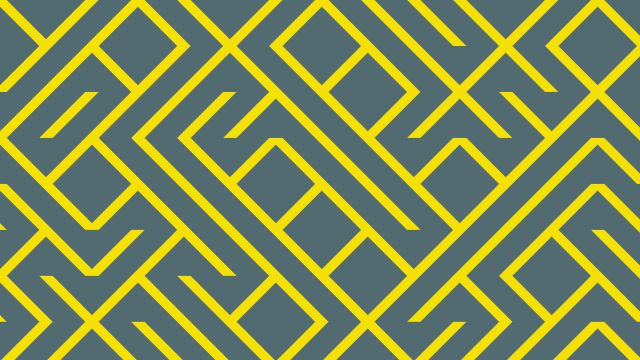
Write a Shadertoy shader that draws this pattern.

```glsl
// Maze of yellow diagonal strokes, one random slant per square cell, on slate.

const vec3 SLATE = vec3(0.322, 0.420, 0.443);
const vec3 COOL_RIM = vec3(0.318, 0.412, 0.470);
const vec3 YELLOW = vec3(0.957, 0.882, 0.010);

// Integer hash: picks +1 or -1 for a cell.
float slant(vec2 cell) {
    uvec2 q = uvec2(ivec2(cell) + 64) * uvec2(1597u, 3812u);
    uint h = (q.x ^ (q.y << 9)) * 73939u;
    h = (h ^ (h >> 15)) * 92821u;
    h ^= h >> 13;
    return (h & 16u) == 0u ? 1.0 : -1.0;
}

// Colour of one row of strokes; strokes may spill sideways into the next cell.
vec3 rowColour(vec2 p, float row, float pixel) {
    float dist = 1.0;
    for (float side = -1.0; side <= 1.0; side++) {
        float column = floor(p.x) + side;
        float centre = column + 0.5 + slant(vec2(column, row)) * (p.y - row - 0.5);
        dist = min(dist, abs(p.x - centre));
    }
    vec3 ground = mix(COOL_RIM, SLATE, smoothstep(0.185, 0.205, dist));
    float ink = clamp((0.145 - dist) / (1.4 * pixel) + 0.5, 0.0, 1.0);
    return mix(ground, YELLOW, ink);
}

void mainImage(out vec4 fragColor, in vec2 fragCoord) {
    // Grid hangs from the top left corner, 7.83 cells per canvas height.
    float pixel = 7.83 / iResolution.y;
    vec2 p = vec2(fragCoord.x, iResolution.y - fragCoord.y) * pixel;

    // Blend the two rows at their shared border to smooth the flat stroke ends.
    float border = floor(p.y + 0.5);
    float below = clamp((p.y - border) / pixel + 0.5, 0.0, 1.0);
    vec3 colour = mix(rowColour(p, border - 1.0, pixel), rowColour(p, border, pixel), below);
    fragColor = vec4(colour, 1.0);
}
```
